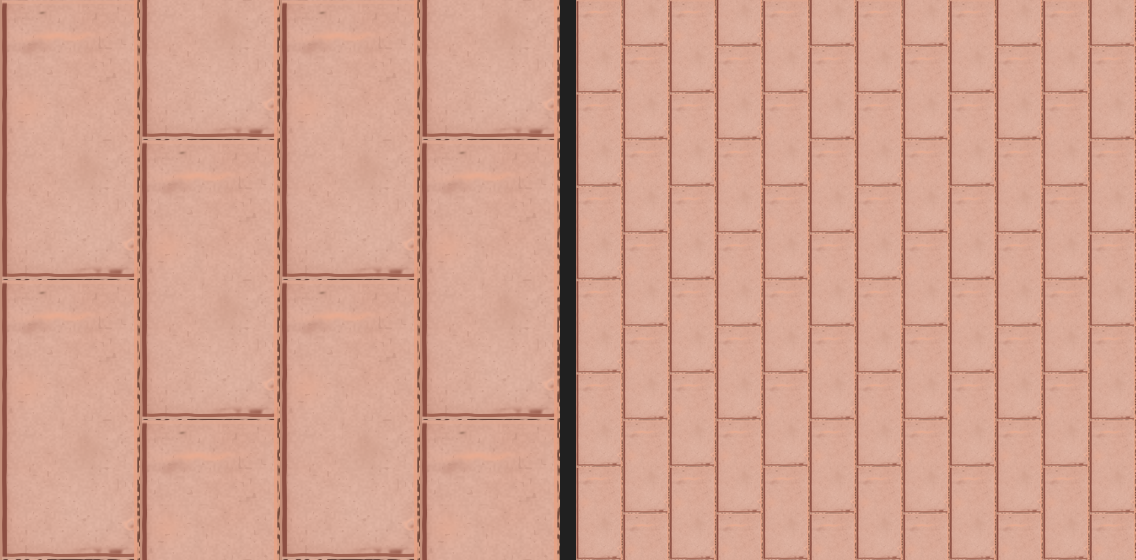
Left: one tile. Right: repeated 3 by 3.
Reproduce this texture procedurally as a Shadertoy shader.

```glsl
// Terracotta pavers: four columns of upright 1:2 bricks, alternate columns shifted by half a brick.
// Each brick has a mottled face, a shaded left and lower bevel, a lit right rim and speckled joints.
// Brick space is 1 wide and 2 tall, measured from the brick's upper left corner.

float hash(vec2 p) {
    vec3 q = fract(p.xyx * vec3(0.1031, 0.1030, 0.0973));
    q += dot(q, q.yzx + 33.33);
    return fract((q.x + q.y) * q.z);
}

// Value noise with f cells across a brick, wrapping at the brick's borders
float noise(vec2 p, vec2 f) {
    vec2 size = f * vec2(1.0, 2.0);
    p *= f;
    vec2 i = floor(p), u = fract(p);
    u = u * u * (3.0 - 2.0 * u);
    vec2 a = mod(i, size), b = mod(i + 1.0, size);
    return mix(mix(hash(a), hash(vec2(b.x, a.y)), u.x),
               mix(hash(vec2(a.x, b.y)), hash(b), u.x), u.y);
}

float fbm(vec2 p, float f) {
    float sum = 0.0, amp = 0.5;
    for (int i = 0; i < 4; i++) {
        sum += amp * noise(p, vec2(f));
        f *= 2.0;
        amp *= 0.5;
    }
    return sum / 0.9375;
}

// Soft-edged strip between a and b
float band(float x, float a, float b, float soft) {
    return smoothstep(a - soft, a + soft, x) * (1.0 - smoothstep(b - soft, b + soft, x));
}

float blob(vec2 p, vec2 center, vec2 radius) {
    vec2 d = (p - center) / radius;
    return exp(-dot(d, d));
}

vec3 brickFace(vec2 p) {
    float cloud = fbm(p, 3.0);
    float grain = noise(p, vec2(64.0)) - 0.5;
    float warp = noise(p + 0.37, vec2(14.0)) - 0.5;
    vec2 w = p + 0.04 * warp;

    // Clay body: redder at the top, paler towards the foot
    vec3 color = mix(vec3(0.845, 0.645, 0.570), vec3(0.862, 0.688, 0.620),
                     clamp(0.3 + 0.22 * p.y + 1.3 * (cloud - 0.5), 0.0, 1.0));
    color += 0.035 * grain + 0.03 * (fbm(p + 0.21, 16.0) - 0.5);
    color -= vec3(0.02, 0.035, 0.03) * exp(-p.x * 9.0);

    // Scuffed streak, stain and warm patches
    float streak = blob(w, vec2(0.43, 0.255), vec2(0.27, 0.030));
    color = mix(color, vec3(0.92, 0.67, 0.56), 0.75 * streak * (0.6 + 0.8 * noise(p, vec2(10.0, 30.0))));
    color = mix(color, vec3(0.75, 0.53, 0.46), 0.5 * blob(w, vec2(0.22, 0.33), vec2(0.10, 0.045)));
    color = mix(color, vec3(0.90, 0.66, 0.56), 0.45 * blob(w, vec2(0.20, 0.78), vec2(0.11, 0.10)));
    color = mix(color, vec3(0.78, 0.58, 0.50), 0.35 * blob(w, vec2(0.63, 1.22), vec2(0.12, 0.16)));
    color = mix(color, vec3(0.58, 0.43, 0.36), 0.7 * blob(w, vec2(0.30, 0.09), vec2(0.022, 0.012)));

    // Sparse pits
    float pits = smoothstep(0.83, 0.97, noise(p + 0.13, vec2(38.0)));
    color = mix(color, vec3(0.72, 0.53, 0.46), 0.35 * pits);

    // Chipped ring by the lower right corner
    vec2 c = w - vec2(0.925, 1.735);
    color = mix(color, vec3(0.94, 0.71, 0.61), 0.8 * band(length(c), 0.028, 0.044, 0.012));
    color = mix(color, vec3(0.70, 0.46, 0.38), 0.6 * blob(c, vec2(0.015, 0.02), vec2(0.022, 0.016)));
    return color;
}

void mainImage(out vec4 fragColor, in vec2 fragCoord) {
    vec2 uv = fragCoord / iResolution.xy;
    vec2 grid = vec2(uv.x, 1.0 - uv.y) * 4.0;
    vec2 p = vec2(fract(grid.x), mod(grid.y + mod(floor(grid.x), 2.0), 2.0));
    float soft = max(0.004, 2.0 / iResolution.y);
    float foot = 2.0 - p.y;
    float wobble = 0.008 * (noise(p, vec2(12.0)) - 0.5);
    float speckX = noise(p, vec2(70.0, 36.0));
    float speckY = noise(p + 0.4, vec2(32.0, 80.0));

    vec3 color = brickFace(p);

    // Worn shadow above the lower edge, heavier to the right
    float smudge = smoothstep(0.45, 0.75, p.x) * exp(-pow((foot - 0.055) / 0.025, 2.0));
    color = mix(color, vec3(0.60, 0.36, 0.30), smudge * smoothstep(0.2, 0.75, noise(p, vec2(20.0))));
    color = mix(color, vec3(0.76, 0.55, 0.48), 0.45 * exp(-foot * 14.0));

    // Lower bevel, then the pale ledge and broken dark joint beneath it
    float alongFoot = band(p.x, 0.025, 0.965, 0.012);
    color = mix(color, vec3(0.60, 0.345, 0.28), 0.85 * alongFoot * band(foot + wobble, 0.023, 0.045, soft));
    color = mix(color, vec3(0.84, 0.66, 0.58), 0.8 * band(foot, -0.02, 0.020, soft));
    color = mix(color, vec3(0.40, 0.27, 0.23), alongFoot * band(foot, -0.02, 0.008, soft)
                * smoothstep(0.25, 0.6, speckY));
    color = mix(color, vec3(0.89, 0.66, 0.56), 0.6 * band(p.y, 0.006, 0.028, soft));

    // Left bevel: pale lip, dark slope, soft fade into the face
    float alongSide = smoothstep(0.012, 0.035, p.y) * smoothstep(0.015, 0.035, foot);
    color = mix(color, vec3(0.70, 0.47, 0.40), 0.6 * alongSide * exp(-max(p.x - 0.04, 0.0) * 70.0));
    color = mix(color, vec3(0.53, 0.285, 0.24), 0.92 * alongSide * band(p.x + 0.5 * wobble, 0.017, 0.048, soft));
    color = mix(color, vec3(0.77, 0.56, 0.48), band(p.x, -0.02, 0.015, soft));

    // Lit right rim and the gritty joint beyond it
    color = mix(color, vec3(0.91, 0.63, 0.51), 0.85 * band(p.x + wobble, 0.957, 0.980, soft));
    vec3 grit = mix(vec3(0.45, 0.29, 0.23), vec3(0.85, 0.62, 0.51), smoothstep(0.25, 0.75, speckX));
    color = mix(color, grit, band(p.x, 0.981, 1.02, soft));

    fragColor = vec4(clamp(color, 0.0, 1.0), 1.0);
}
```
